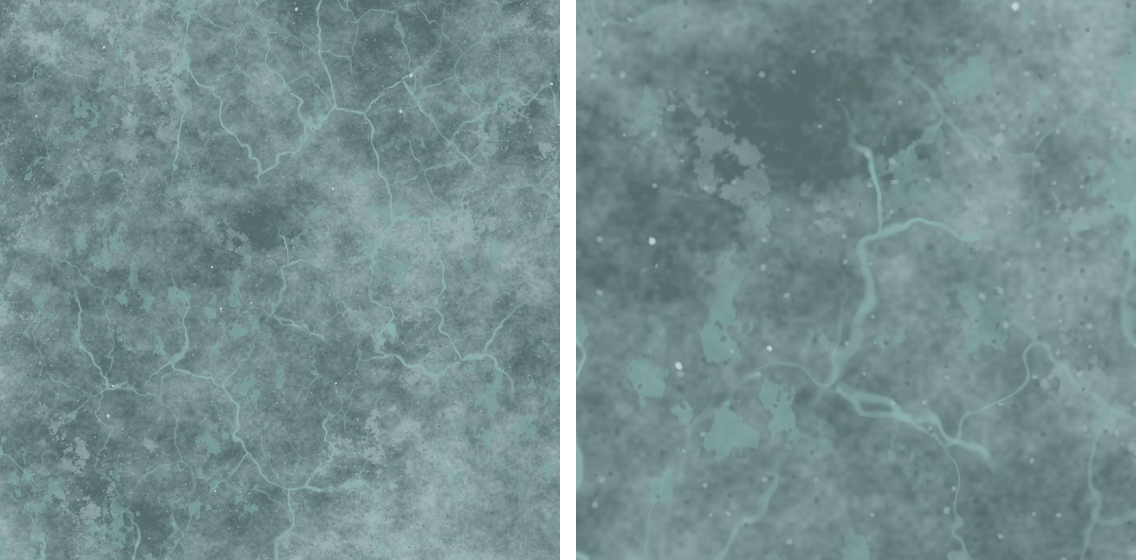
Left, the full canvas; right, a detail of the centre.
Reproduce this texture procedurally as a three.js fragment shader.

```glsl
// Weathered teal-grey plaster: layered value noise gives clouds, mottling and grain,
// warped Voronoi borders give broken pale veins, and thresholded noise and
// jittered dots add flaking, specks and pits.

varying vec2 vUv;

const vec3 DARK_SLATE = vec3(0.38, 0.47, 0.47);
const vec3 PALE_SLATE = vec3(0.61, 0.70, 0.71);
const vec3 VEIN_TEAL = vec3(0.56, 0.71, 0.70);
const vec3 FLAKE_TEAL = vec3(0.50, 0.66, 0.65);
const vec3 CHALK = vec3(0.64, 0.73, 0.74);
const vec3 SPECK_WHITE = vec3(0.80, 0.87, 0.87);
const vec3 PIT_DARK = vec3(0.31, 0.40, 0.40);

float hash(vec2 p) {
  vec3 q = fract(vec3(p.xyx) * 0.1031);
  q += dot(q, q.yzx + 33.33);
  return fract((q.x + q.y) * q.z);
}

vec2 hash2(vec2 p) {
  return vec2(hash(p), hash(p + 57.3));
}

float noise(vec2 p) {
  vec2 cell = floor(p);
  vec2 f = fract(p);
  f = f * f * (3.0 - 2.0 * f);
  float low = mix(hash(cell), hash(cell + vec2(1.0, 0.0)), f.x);
  float high = mix(hash(cell + vec2(0.0, 1.0)), hash(cell + 1.0), f.x);
  return mix(low, high, f.y);
}

// Normalised layered noise; a higher gain is rougher.
float fbm(vec2 p, float gain) {
  float sum = 0.0, total = 0.0, amplitude = 1.0;
  for (int i = 0; i < 5; i++) {
    sum += amplitude * noise(p);
    total += amplitude;
    amplitude *= gain;
    p = mat2(1.6, 1.2, -1.2, 1.6) * p + 17.7;
  }
  return sum / total;
}

vec2 warp(vec2 p, float frequency, float amount) {
  vec2 q = p * frequency;
  return p + amount * (vec2(fbm(q + 3.1, 0.6), fbm(q + 41.7, 0.6)) - 0.5);
}

// Distance to the nearest Voronoi border, in cell units.
float borderDistance(vec2 p) {
  vec2 cell = floor(p), f = fract(p);
  vec2 nearestCell = vec2(0.0), nearest = vec2(8.0);
  for (int y = -1; y <= 1; y++) {
    for (int x = -1; x <= 1; x++) {
      vec2 o = vec2(float(x), float(y));
      vec2 r = o + hash2(cell + o) - f;
      if (dot(r, r) < dot(nearest, nearest)) {
        nearest = r;
        nearestCell = o;
      }
    }
  }
  float d = 8.0;
  for (int y = -2; y <= 2; y++) {
    for (int x = -2; x <= 2; x++) {
      vec2 o = nearestCell + vec2(float(x), float(y));
      vec2 r = o + hash2(cell + o) - f;
      vec2 gap = r - nearest;
      if (dot(gap, gap) > 0.0001) d = min(d, dot(0.5 * (r + nearest), normalize(gap)));
    }
  }
  return d;
}

// Broken vein network: x is the sharp core, y the soft halo.
vec2 veins(vec2 uv, vec2 scale, float width, float seed) {
  vec2 p = warp(uv + seed, 6.0, 0.14);
  float d = borderDistance(p * scale) / scale.x;
  float w = width * (0.3 + 1.4 * noise(uv * 19.0 + seed));
  float presence = smoothstep(0.38, 0.62, fbm(uv * 5.0 + seed * 3.0, 0.5));
  float wear = 0.5 + 0.5 * smoothstep(0.3, 0.55, fbm(uv * 60.0 + seed, 0.6));
  float core = 1.0 - smoothstep(w * 0.3, w + 0.0012, d);
  return presence * vec2(core * wear, exp(-d / (width * 4.0)));
}

// One jittered dot in some of the grid cells.
float dots(vec2 uv, float scale, float density, float radius) {
  vec2 p = warp(uv, 90.0, 0.004) * scale;
  vec2 cell = floor(p);
  float size = radius * scale * (0.5 + hash(cell + 9.4));
  float d = length(fract(p) - 0.3 - 0.4 * hash2(cell));
  float present = step(hash(cell + 71.2), density);
  return present * (1.0 - smoothstep(size * 0.4, size + 0.0008 * scale, d));
}

void main() {
  vec2 uv = vUv;

  // Clouds, mottling and grain
  float clouds = fbm(warp(uv, 3.0, 0.2) * vec2(3.6, 4.4) + 5.3, 0.55) - 0.5;
  float mottle = fbm(uv * vec2(21.0, 26.0) + 11.0, 0.72) - 0.5;
  float grain = 0.6 * noise(uv * 260.0) + 0.4 * noise(uv * 130.0 + 8.0) - 0.5;
  float rim = length(uv - vec2(0.5, 0.48)) - 0.38;
  float tone = 0.31 + 1.6 * clouds + 1.3 * mottle + 0.45 * grain + 0.2 * rim;
  vec3 color = mix(DARK_SLATE, PALE_SLATE, max(tone, -0.2));

  // Chalky patches and ragged teal flakes
  float region = smoothstep(0.44, 0.64, fbm(uv * 5.5 + 23.0, 0.55) + 0.3 * clouds);
  float chalk = smoothstep(0.54, 0.66, fbm(uv * 30.0 + 31.0, 0.75));
  float flakes = smoothstep(0.58, 0.64, fbm(uv * vec2(42.0, 32.0) + 67.0, 0.62));
  float tealRegion = smoothstep(0.46, 0.62, fbm(uv * 7.0 + 83.0, 0.5));
  color = mix(color, CHALK, 0.6 * chalk * region);
  color = mix(color, FLAKE_TEAL, 0.65 * flakes * tealRegion);

  // Main veins and hairline cracks
  vec2 broad = veins(uv, vec2(6.0, 4.6), 0.0028, 2.7);
  vec2 fine = veins(uv, vec2(9.5, 7.5), 0.0013, 6.1);
  color = mix(color, VEIN_TEAL, clamp(0.75 * broad.x + 0.14 * broad.y, 0.0, 1.0));
  color = mix(color, VEIN_TEAL, clamp(0.5 * fine.x + 0.06 * fine.y, 0.0, 1.0));

  // Pits, pale specks and a few bright chips
  color = mix(color, PIT_DARK, 0.4 * dots(uv + 0.37, 75.0, 0.22, 0.0016));
  color = mix(color, CHALK, 0.6 * dots(uv, 62.0, 0.15 + 0.35 * region, 0.0015));
  color = mix(color, SPECK_WHITE, 0.85 * dots(uv + 0.71, 15.0, 0.05, 0.0025));

  gl_FragColor = vec4(color, 1.0);
}
```
